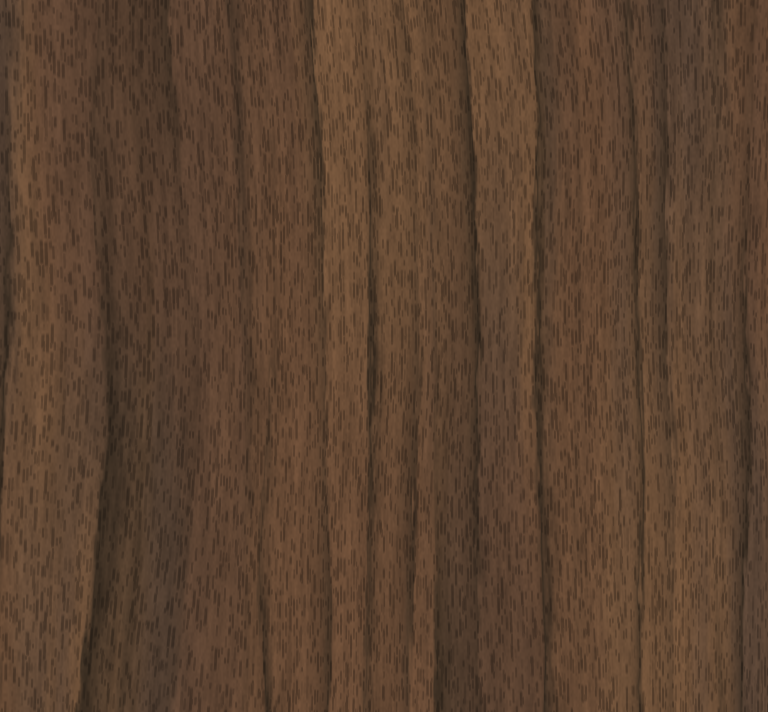
Reproduce this texture procedurally as a WebGL 1 fragment shader.

```glsl
precision highp float;
// Dark walnut veneer: upright wavy bands, smoky growth streaks and fine short pores.
uniform vec2 u_resolution;

const vec3 WARM_WOOD = vec3(0.428, 0.312, 0.218);
const vec3 DULL_WOOD = vec3(0.325, 0.249, 0.196);
const vec3 RED_WOOD = vec3(0.372, 0.262, 0.190);
const vec3 STREAK_COLOR = vec3(0.195, 0.155, 0.115);

const int STREAK_COUNT = 17;
const float PANEL_WIDTH = 1.12;     // in canvas heights, slightly past the edge
const float BEND = 0.10;            // sideways drift shared by all bands
const float WANDER = 0.035;         // extra drift of each streak
const float FRAY = 0.010;           // raggedness of band edges
const float STREAK_DARKNESS = 0.88;
const float FIBRE_CONTRAST = 0.20;
const float PORE_CONTRAST = 0.25;
const float SPECK_CONTRAST = 0.08;

float hash(vec2 p) {
  vec3 q = fract(vec3(p.xyx) * 0.1031);
  q += dot(q, q.yzx + 33.33);
  return fract((q.x + q.y) * q.z);
}

float noise(vec2 p) {
  vec2 cell = floor(p);
  vec2 f = fract(p);
  f = f * f * (3.0 - 2.0 * f);
  float low = mix(hash(cell), hash(cell + vec2(1.0, 0.0)), f.x);
  float high = mix(hash(cell + vec2(0.0, 1.0)), hash(cell + vec2(1.0, 1.0)), f.x);
  return mix(low, high, f.y);
}

// Long fibres in three widths, centred on zero.
float fibres(vec2 p) {
  float coarse = noise(p * vec2(75.0, 5.0) + 11.0);
  float medium = noise(p * vec2(150.0, 13.0) + 47.0);
  float fine = noise(p * vec2(270.0, 30.0) + 83.0);
  return 0.3 * coarse + 0.35 * medium + 0.35 * fine - 0.5;
}

// Short dark dashes, one per cell, in columns shifted against each other.
float pores(vec2 p, float columns, float rows) {
  float column = floor(p.x * columns);
  float y = p.y * rows + 19.0 * hash(vec2(column, 5.0));
  vec2 cell = vec2(column, floor(y));
  float across = abs(fract(p.x * columns) - 0.5);
  float along = abs(fract(y) - 0.5);
  float reach = mix(0.15, 0.45, hash(cell + 31.0));
  float present = smoothstep(0.35, 0.8, hash(cell + 71.0));
  float body = 1.0 - smoothstep(0.15, 0.5, across);
  return present * body * (1.0 - smoothstep(reach - 0.12, reach + 0.05, along));
}

// Growth streaks: crisp on one flank, fading out slowly on the other.
float streaks(vec2 p, float fray) {
  float clear = 1.0;
  for (int i = 0; i < STREAK_COUNT; i++) {
    float id = float(i);
    float pick = hash(vec2(id, 3.7));
    float center = (id + 0.15 + 0.7 * hash(vec2(id, 9.1))) * PANEL_WIDTH / float(STREAK_COUNT);
    center += WANDER * (noise(vec2(p.y * 2.3 + id * 7.3, id + 0.5)) - 0.5);
    float side = hash(vec2(id, 21.3)) < 0.6 ? 1.0 : -1.0;
    float d = (p.x - center + fray) * side;
    float swell = noise(vec2(p.y * 2.7 + id * 3.1, id + 40.5));
    float softWidth = mix(0.006, 0.034, pick * pick) * (0.5 + swell);
    float profile = d > 0.0 ? exp(-d / softWidth) : exp(-d * d / 0.000018);
    float fade = noise(vec2(p.y * 1.9 + id * 5.7, id + 80.5));
    float strength = mix(0.2, 1.0, smoothstep(0.2, 0.7, fade));
    clear *= 1.0 - profile * strength * STREAK_DARKNESS;
  }
  return 1.0 - clear;
}

void main() {
  vec2 p = gl_FragCoord.xy / u_resolution.y;

  // Shared slow bending of the grain
  vec2 grain = p;
  grain.x += BEND * (noise(vec2(p.x * 2.2, p.y * 1.4) + 5.3) - 0.5);
  grain.x += 0.018 * (noise(vec2(p.x * 5.0, p.y * 3.6) + 27.0) - 0.5);
  float fibre = fibres(grain);
  float fray = FRAY * 2.0 * fibre;

  // Broad bands of warm, reddish and dull wood
  float bandX = grain.x + fray;
  float broad = noise(vec2(bandX * 7.0 + 2.4, p.y * 0.8 + 13.0));
  float narrow = noise(vec2(bandX * 23.0, p.y * 1.3 + 61.0));
  float thin = noise(vec2(bandX * 62.0, p.y * 2.0 + 90.0));
  float tone = 0.58 * broad + 0.27 * narrow + 0.15 * thin;
  vec3 color = mix(WARM_WOOD, DULL_WOOD, smoothstep(0.36, 0.70, tone));
  float red = noise(vec2(bandX * 11.0 + 70.0, p.y * 1.1));
  color = mix(color, RED_WOOD, 0.6 * smoothstep(0.4, 0.75, red));

  // Dark growth streaks
  color = mix(color, STREAK_COLOR, streaks(grain, fray));

  // Fibres, pores and fine surface specks
  float pore = max(pores(grain, 190.0, 24.0), 0.8 * pores(grain + 0.37, 245.0, 38.0));
  float speck = noise(p * vec2(420.0, 210.0)) - 0.5;
  color *= 1.04 + FIBRE_CONTRAST * 1.6 * fibre + SPECK_CONTRAST * speck;
  color *= 1.0 - PORE_CONTRAST * pore;

  gl_FragColor = vec4(color, 1.0);
}
```
